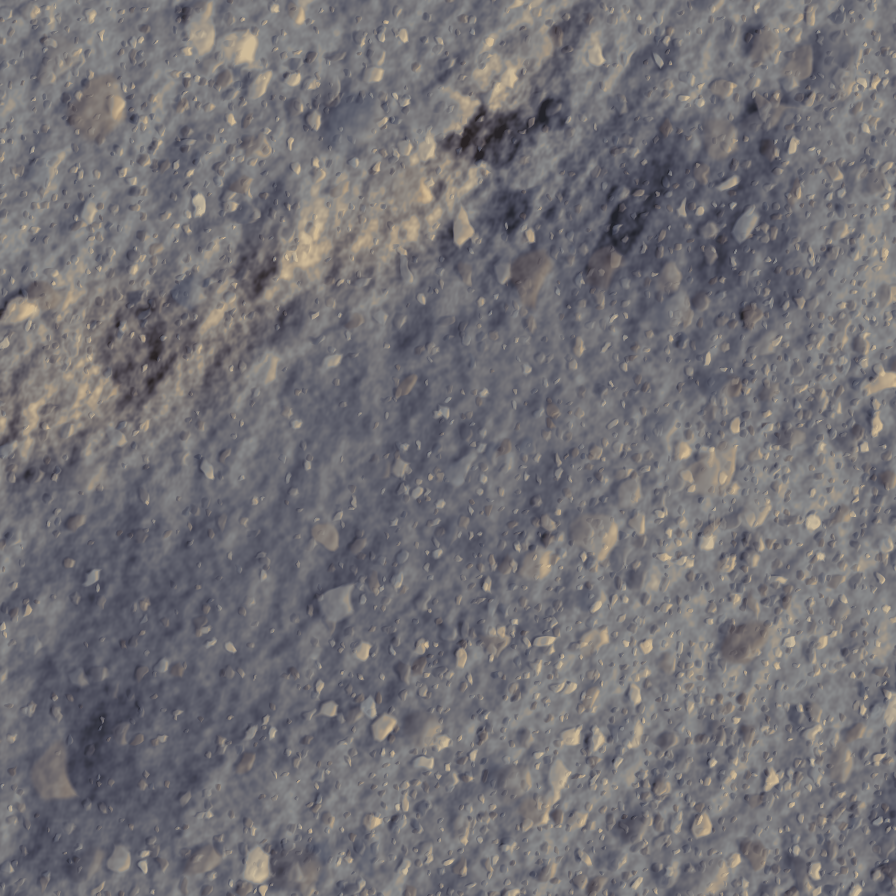
This texture is drawn by a WebGL 1 fragment shader. Its source:

```glsl
precision highp float;
// Rough gravelly soil in low sunlight: a crumbling ridge above a shaded hollow.
// Embossed noise makes the grit; jittered cells at four scales scatter faceted
// stones with lit faces and soft shadows; a tone ramp gives the final colours.
uniform vec2 u_resolution;

const vec2 LIGHT = vec2(0.94, -0.34);
const vec3 SHADE = vec3(0.28, 0.28, 0.335);
const vec3 SLATE = vec3(0.38, 0.38, 0.42);
const vec3 GREY = vec3(0.47, 0.46, 0.47);
const vec3 ASH = vec3(0.54, 0.54, 0.54);
const vec3 SAND = vec3(0.62, 0.58, 0.53);
const vec3 SUNLIT = vec3(0.79, 0.73, 0.62);

float hash(vec2 p) {
  return fract(sin(dot(p, vec2(127.1, 311.7))) * 43758.5453);
}

mat2 rotation(float a) {
  float c = cos(a), s = sin(a);
  return mat2(c, s, -s, c);
}

float noise(vec2 p) {
  vec2 i = floor(p), f = fract(p);
  f = f * f * (3.0 - 2.0 * f);
  return mix(mix(hash(i), hash(i + vec2(1.0, 0.0)), f.x),
             mix(hash(i + vec2(0.0, 1.0)), hash(i + 1.0), f.x), f.y);
}

float fbm(vec2 p) {
  float sum = 0.0, amp = 0.4;
  for (int i = 0; i < 5; i++) {
    sum += amp * noise(p);
    p = rotation(0.5) * p * 2.03 + 7.3;
    amp *= 0.62;
  }
  return sum;
}

// Signed height above the ridge line that climbs to the right
float aboveRidge(vec2 uv) {
  return uv.y - 0.52 - 0.25 * uv.x - 0.6 * uv.x * uv.x;
}

float ridgeBand(vec2 uv) {
  float h = aboveRidge(uv) - 0.03;
  return exp(-h * h / 0.006) * (1.0 - smoothstep(0.5, 0.72, uv.x));
}

// Shaded hollow: soft falloff around a slanted segment
float hollow(vec2 uv) {
  vec2 start = vec2(0.1, 0.2), along = vec2(0.62, 0.52);
  vec2 d = uv - start;
  d -= along * clamp(dot(d, along) / dot(along, along), 0.0, 1.0);
  return exp(-dot(d, d) / 0.028);
}

// How stony the ground is: most at lower right and on the upper left slope
float stoniness(vec2 uv) {
  float lowerRight = smoothstep(0.15, 0.75, uv.x - 0.6 * uv.y + 0.15);
  float upperLeft = smoothstep(0.0, 0.1, aboveRidge(uv)) * (1.0 - smoothstep(0.3, 0.65, uv.x));
  return 0.3 + 0.6 * lowerRight + 0.4 * upperLeft;
}

// Distance-like value of an irregular six-sided stone, 1 at its edge
float facetedShape(vec2 d, vec2 seed) {
  float dist = 0.0;
  for (int k = 0; k < 6; k++) {
    float r = hash(seed + float(k) * 3.7);
    float a = 1.047 * float(k) + 0.8 * r;
    dist = max(dist, dot(d, vec2(cos(a), sin(a))) * (0.85 + 0.4 * r));
  }
  return mix(dist, length(d), 0.35);
}

// Lays one scale of stones over a surface of (tone, warmth)
vec2 addStones(vec2 surface, vec2 uv, float scale, float density, float contrast) {
  vec2 q = uv * scale + scale * 0.37;
  q += 0.24 * (vec2(noise(q * 2.7), noise(q * 2.7 + 31.0)) - 0.5);
  float ground = surface.x;
  float soft = 0.14 + 0.004 * scale;
  for (int j = -1; j <= 1; j++) {
    for (int i = -1; i <= 1; i++) {
      vec2 cell = floor(q) + vec2(float(i), float(j));
      vec2 seed = cell + scale;
      vec2 cellUv = (cell + 0.5) / scale - 0.37;
      if (hash(seed + 5.1) > density * stoniness(cellUv)) continue;
      vec2 jitter = vec2(hash(seed + 11.3), hash(seed + 23.9)) - 0.5;
      vec2 offset = q - cell - 0.5 - 0.6 * jitter;
      float size = mix(0.22, 0.5, pow(hash(seed + 37.7), 1.6));
      mat2 slant = rotation(1.15 + 1.7 * (hash(seed + 41.3) - 0.5));
      vec2 stretch = vec2(size, size * mix(0.45, 0.85, hash(seed + 53.1)));
      vec2 d = (offset * slant) / stretch;
      vec2 shadowD = ((offset + LIGHT * size * 0.5) * slant) / stretch;
      float shadow = 1.0 - smoothstep(0.5, 1.3, length(shadowD));
      surface.x -= 0.1 * shadow * contrast;
      if (dot(d, d) > 3.0) continue;
      float mask = 1.0 - smoothstep(1.0 - soft, 1.0 + soft, facetedShape(d, seed));
      float facing = dot(offset, LIGHT) / size;
      float lit = smoothstep(0.1, 0.65, facing) - 0.5 * smoothstep(0.0, 0.7, -facing);
      float pale = hash(seed + 67.9);
      float tone = mix(ground, 0.45, 0.45) + 0.14 * (pale - 0.4);
      tone += contrast * (0.16 * lit + 0.16 * pow(pale, 5.0));
      float warmth = (hash(seed + 71.7) - 0.35) * 0.8 + 0.35 * max(lit, 0.0);
      surface = mix(surface, vec2(tone, warmth), mask * 0.9);
    }
  }
  return surface;
}

vec3 toneRamp(float t) {
  vec3 c = mix(SHADE, SLATE, clamp((t - 0.29) / 0.1, 0.0, 1.0));
  c = mix(c, GREY, clamp((t - 0.39) / 0.075, 0.0, 1.0));
  c = mix(c, ASH, clamp((t - 0.465) / 0.075, 0.0, 1.0));
  c = mix(c, SAND, clamp((t - 0.54) / 0.05, 0.0, 1.0));
  c = mix(c, SUNLIT, clamp((t - 0.59) / 0.14, 0.0, 1.0));
  return c * clamp(t / 0.29, 0.5, 1.0);
}

void main() {
  vec2 uv = gl_FragCoord.xy / u_resolution;
  vec2 bent = uv + 0.07 * (vec2(noise(uv * 9.0), noise(uv * 9.0 + 17.0)) - 0.5);
  float ridge = ridgeBand(bent), shade = hollow(bent);
  vec2 fromCrevice = bent - vec2(0.62, 0.8);
  float crevice = exp(-dot(fromCrevice, fromCrevice) / 0.02);
  // Grit: directional emboss of noise stretched along the slanted grain
  mat2 grain = rotation(-1.1);
  vec2 squash = vec2(13.0, 19.0);
  float relief = fbm(grain * uv * squash) - fbm(grain * (uv + LIGHT * 0.009) * squash);
  float roughness = 0.65 + 0.6 * ridge + 0.5 * crevice - 0.15 * shade;
  // Broad light, with dark pockets under the ridge
  float clumps = fbm(uv * 7.0 + 3.0) - 0.45;
  float pockets = smoothstep(0.54, 0.72, noise(grain * uv * vec2(17.0, 25.0) + 9.0));
  float tone = 0.485 - 0.1 * shade + 0.05 * ridge + 0.16 * clumps + roughness * relief;
  tone -= pockets * (0.13 * ridge + 0.15 * crevice + 0.04);
  vec2 surface = vec2(tone, 0.5 * ridge - 0.1);
  // Stones from grit to cobbles
  float sun = 1.0 - 0.4 * shade;
  surface = addStones(surface, uv, 82.0, 0.65, sun);
  surface = addStones(surface, uv, 41.0, 0.55, sun * 1.1);
  surface = addStones(surface, uv, 21.0, 0.38, sun);
  surface = addStones(surface, uv, 11.0, 0.24, sun * 0.85);
  surface.x += 0.05 * (noise(uv * 130.0) - 0.5);
  vec3 color = toneRamp(surface.x) + surface.y * vec3(0.055, 0.005, -0.05);
  gl_FragColor = vec4(clamp(color, 0.0, 1.0), 1.0);
}
```
